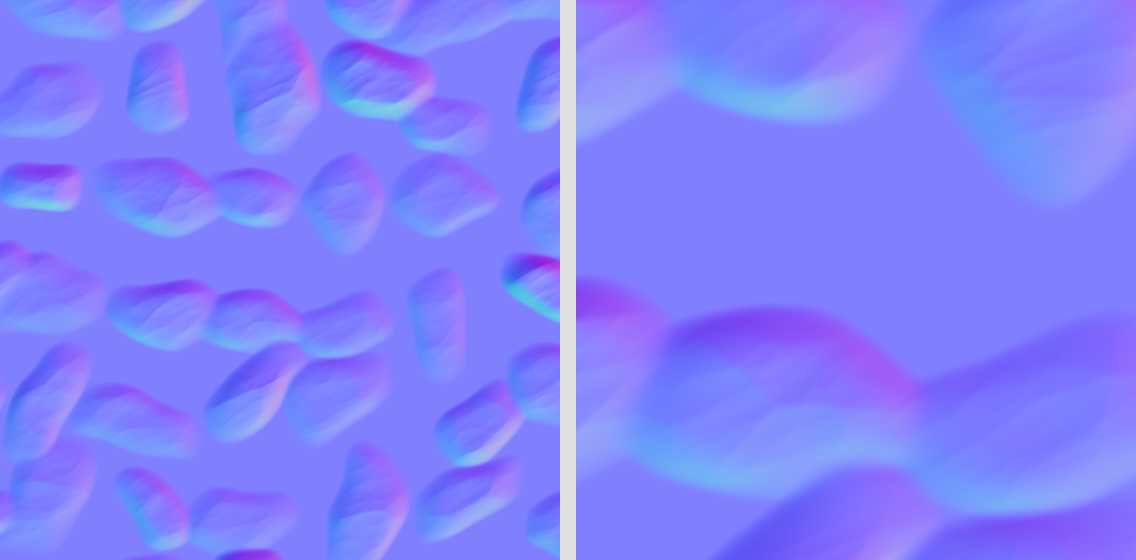
Left: the whole. Right: its middle third, enlarged.
Write a WebGL 1 fragment shader that draws this texture map.

```glsl
precision highp float;
// Tangent-space normal map of a rough wall of chipped, rounded field stones.

uniform vec2 u_resolution;

#define STONES 5.5        // grid cells across the canvas
#define JITTER 0.42       // scatter of stone centres
#define RELIEF 0.064      // typical stone height, in cells
#define CHIP_DEPTH 0.036  // depth of the facets on a stone
#define CHIP_ANGLE 0.38   // main direction of the facets
#define WARP 0.075        // irregularity of the outlines
#define BLEND 60.0        // sharpness of the seam between stones
#define SAMPLE_STEP 0.014 // reach of the slope estimate, in cells

vec2 hash2(vec2 p) {
  vec3 q = fract(p.xyx * vec3(0.1031, 0.1030, 0.0973));
  q += dot(q, q.yzx + 33.33);
  return fract((q.xx + q.yz) * q.zy);
}

mat2 rotation(float a) {
  float c = cos(a), s = sin(a);
  return mat2(c, -s, s, c);
}

// Layered sines that bend straight outlines
vec2 warp(vec2 p) {
  vec2 w = sin(2.9 * p.yx + 1.4 * sin(2.1 * p + vec2(0.4, 2.2)));
  w += 0.4 * sin(7.3 * p.yx + 1.7 * sin(4.7 * p + vec2(3.1, 1.0)));
  return p + WARP * w;
}

// Squared distance to the nearest scattered point: scooped facets
float cellular(vec2 p) {
  vec2 cell = floor(p), f = fract(p);
  float nearest = 4.0;
  for (int j = -1; j <= 1; j++) {
    for (int i = -1; i <= 1; i++) {
      vec2 o = vec2(float(i), float(j));
      vec2 d = o + hash2(cell + o + 71.0) - f;
      nearest = min(nearest, dot(d, d));
    }
  }
  return nearest;
}

// Streaky facets in three sizes
float chips(vec2 p) {
  vec2 q = rotation(CHIP_ANGLE) * p * vec2(1.3, 2.6);
  float sum = 0.0, weight = 1.0;
  for (int i = 0; i < 3; i++) {
    sum += weight * (cellular(q) - 0.3);
    q = rotation(0.25) * q * vec2(1.9, 2.3) + 17.3;
    weight *= 0.27;
  }
  return sum;
}

// Rounded-box profile: 1 at the centre, fading smoothly to 0 at the rim
float dome(vec2 d, vec2 halfSize) {
  vec2 q = abs(d) / halfSize;
  q *= q * sqrt(q);
  float k = clamp(1.0 - pow(q.x + q.y + 1e-6, 0.8), 0.0, 1.0);
  return k * k * (3.0 - 2.0 * k);
}

float height(vec2 p) {
  float facets = chips(p + 0.4 * (warp(p * 1.3) - p * 1.3));
  p = warp(p);
  vec2 cell = floor(p);
  float sum = 1.0;
  for (int j = -1; j <= 1; j++) {
    for (int i = -1; i <= 1; i++) {
      vec2 id = cell + vec2(float(i), float(j));
      vec2 place = hash2(id), shape = hash2(id + 19.7), kind = hash2(id + 43.1);
      vec2 centre = id + 0.5 + JITTER * (place - 0.5);
      // Mostly lying stones, some standing upright
      float angle = (shape.x - 0.4) * 1.1 + 1.45 * step(0.72, kind.x);
      vec2 halfSize = mix(vec2(0.44, 0.27), vec2(0.7, 0.44), vec2(shape.y, kind.y));
      // A few stones stand out strongly
      float rise = mix(0.6, 1.2, place.x) + 1.2 * pow(place.y, 14.0);
      float body = dome(rotation(angle) * (p - centre), halfSize);
      float h = body * rise * (RELIEF + CHIP_DEPTH * facets);
      sum += exp(BLEND * h) - 1.0;
    }
  }
  return log(max(sum, 0.05)) / BLEND;
}

void main() {
  vec2 p = gl_FragCoord.xy / u_resolution.y * STONES + 3.0;

  // Slope by central differences
  vec2 e = vec2(SAMPLE_STEP, 0.0);
  vec2 slope = vec2(height(p + e.xy) - height(p - e.xy),
                    height(p + e.yx) - height(p - e.yx)) / (2.0 * SAMPLE_STEP);

  // Green axis points down the canvas
  vec3 normal = normalize(vec3(-slope.x, slope.y, 1.0));
  gl_FragColor = vec4(0.5 + 0.5 * normal, 1.0);
}
```
